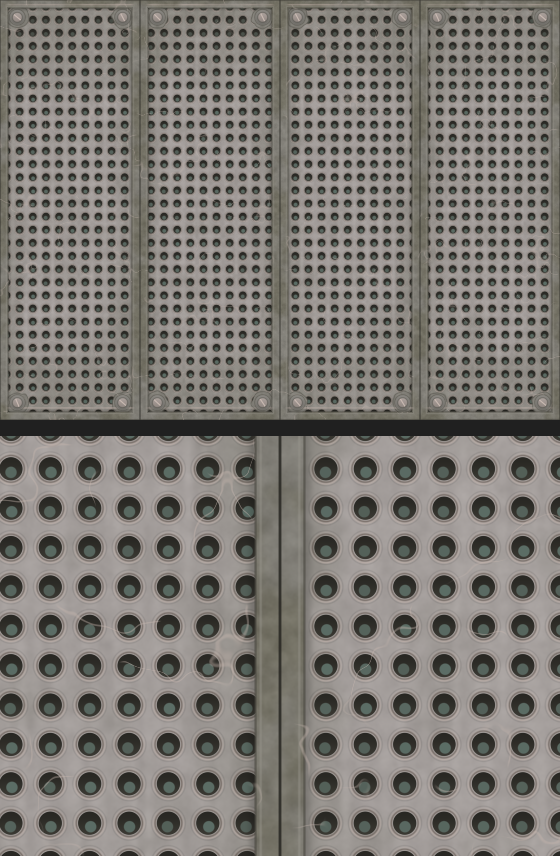
Top, the full canvas; bottom, a detail of the centre.
Write a Shadertoy shader that draws this texture.

```glsl
// Four tall perforated metal panels in worn olive frames, bolted at the corners.
// One hole lattice runs under all panels; distance functions cut the holes, frames
// and bolts, and value noise adds grime, streaks and hairline scratches.

#define ROWS 32.0          // lattice pitches over the canvas height
#define PANELS 4.0         // panels over a 4:3 canvas
#define FRAME 0.62         // frame width, in pitches
#define HOLE_RADIUS 0.295
#define BOLT_INSET 1.32
#define PLATE_RADIUS 0.82
#define METAL vec3(0.645, 0.622, 0.612)
#define DULL vec3(0.535, 0.525, 0.495)
#define OLIVE vec3(0.445, 0.435, 0.385)
#define DARK vec3(0.185, 0.180, 0.160)
#define PINK vec3(0.74, 0.68, 0.65)
#define TEAL vec3(0.36, 0.43, 0.40)

float hash(vec2 p) {
    vec3 q = fract(vec3(p.xyx) * 0.1031);
    q += dot(q, q.yzx + 33.33);
    return fract((q.x + q.y) * q.z);
}

float noise(vec2 p) {
    vec2 i = floor(p), f = fract(p);
    f = f * f * (3.0 - 2.0 * f);
    return mix(mix(hash(i), hash(i + vec2(1, 0)), f.x),
               mix(hash(i + vec2(0, 1)), hash(i + vec2(1, 1)), f.x), f.y);
}

float fbm(vec2 p) {
    float sum = 0.0, amp = 0.5;
    for (int i = 0; i < 4; i++) {
        sum += amp * noise(p);
        p = mat2(1.6, 1.2, -1.2, 1.6) * p + 7.3;
        amp *= 0.5;
    }
    return sum / 0.9375;
}

// Soft coverage of a region where d < 0, and of a line around d = 0.
float fill(float d, float aa) { return 1.0 - smoothstep(-aa, aa, d); }
float line(float d, float width, float aa) { return fill(abs(d) - width, aa); }

// Thin broken curves: contours of noise, kept only in patches.
float scratches(vec2 p, float aa) {
    float contour = abs(noise(p * 0.75) + 0.25 * noise(p * 2.3) - 0.62);
    return fill(contour - 0.012, aa * 0.4) * smoothstep(0.57, 0.72, noise(p * 0.9 + 41.0));
}

vec3 drawHole(vec3 color, vec2 p, float light, float aa) {
    vec2 cell = floor(p), c = fract(p) - 0.5;
    float r = length(c), rnd = hash(cell + 3.0);
    float below = smoothstep(0.3, -0.4, c.y);
    color = mix(color, color * 0.87, line(r - 0.43, 0.015, aa) * 0.7);
    color = mix(color, PINK, line(r - 0.385, 0.018, aa) * (0.25 + 0.4 * below));
    color = mix(color, vec3(0.40, 0.35, 0.32), line(r - 0.34, 0.018, aa) * 0.65);
    vec3 inside = DARK * mix(0.85, 1.25, below);
    vec2 shift = vec2(0.06 * (rnd - 0.5), -0.09);
    vec3 spot = mix(DARK * 1.3, TEAL, light * (0.7 + 0.3 * rnd));
    inside = mix(inside, spot, fill(length(c - shift) - 0.145, aa * 0.8));
    return mix(color, inside, fill(r - HOLE_RADIUS, aa * 0.65));
}

vec3 drawBolt(vec3 color, vec2 c, float angle, float aa) {
    float r = length(c);
    vec2 slot = vec2(cos(angle), sin(angle));
    color = mix(color, DARK * 1.5, line(r - 0.60, 0.03, aa) * 0.55);
    color = mix(color, vec3(0.49, 0.48, 0.46) + 0.09 * c.y, fill(r - 0.56, aa));
    color = mix(color, DARK * 1.5, line(r - 0.37, 0.03, aa) * 0.6);
    color = mix(color, vec3(0.62, 0.58, 0.56) + 0.15 * c.y, fill(r - 0.34, aa));
    float groove = max(abs(dot(c, slot)) - 0.045, r - 0.32);
    return mix(color, vec3(0.78, 0.72, 0.69), fill(groove, aa * 0.6));
}

void mainImage(out vec4 fragColor, in vec2 fragCoord) {
    vec2 p = fragCoord / iResolution.y * ROWS;
    float aa = ROWS / iResolution.y;
    float width = ROWS * 4.0 / (3.0 * PANELS);
    float panel = floor(p.x / width);
    vec2 size = vec2(width, ROWS);
    vec2 q = vec2(p.x - panel * width, p.y);
    vec2 edge = min(q, size - q);
    float inset = min(edge.x, edge.y);
    vec2 side = step(size * 0.5, q);
    float dirt = fbm(p * 0.55), grain = fbm(p * 3.0);

    // Sheet: clean in the middle, dull towards its ends and sides.
    float ends = smoothstep(9.0, 0.5, edge.y) * 0.75;
    float sides = smoothstep(2.6, 0.5, edge.x) * 0.55;
    float grime = clamp(ends + sides + (dirt - 0.5) * 0.9, 0.0, 1.0);
    vec3 color = mix(METAL, DULL, grime);
    color += (grain - 0.5) * 0.07 + (noise(p * vec2(5.0, 0.25)) - 0.5) * 0.035;
    color = drawHole(color, p, 1.0 - 0.6 * smoothstep(7.0, 1.0, ROWS - p.y), aa);

    // Corner plates with ragged edges cover the holes beneath the bolts.
    vec2 bolt = q - mix(vec2(BOLT_INSET), size - BOLT_INSET, side);
    float plate = length(bolt) - PLATE_RADIUS - 0.22 * (noise(p * 2.5) - 0.5);
    color = mix(color, DULL * 0.95 + (grain - 0.5) * 0.1, fill(plate, aa));
    color = mix(color, DARK * 1.6, line(plate, 0.03, aa) * 0.6);

    // Frame, its inner bevel and the bright lips at top and bottom.
    vec3 frame = mix(OLIVE, DULL * 0.94, smoothstep(0.35, 0.7, dirt)) + (grain - 0.5) * 0.12;
    color = mix(color, color * 0.72, smoothstep(0.3, 0.0, inset - FRAME) * 0.6);
    color = mix(color, frame, fill(inset - FRAME, aa));
    color = mix(color, DARK * 1.5, line(inset - FRAME, 0.03, aa) * 0.6);
    color = mix(color, DULL * 1.12, line(inset - FRAME + 0.13, 0.03, aa) * 0.45);
    float lip = edge.y - mix(0.92, 0.36, side.y);
    float lipSpan = smoothstep(0.3, 0.8, edge.x) * (0.4 + 0.6 * noise(p * 1.2));
    color = mix(color, PINK, line(lip, 0.045, aa) * lipSpan * 0.8);

    // Seams between panels, then scratches and bolts over everything.
    color = mix(color, DARK * 0.8, line(edge.x, 0.035, aa) * 0.85);
    color = mix(color, DARK * 1.3, line(edge.y, 0.06, aa) * 0.7);
    color = mix(color, PINK * 1.05, scratches(p, aa) * 0.4);
    float angle = 0.65 + 0.5 * (hash(side + panel * 5.0) - 0.5);
    color = drawBolt(color, bolt, angle, aa);
    fragColor = vec4(clamp(color, 0.0, 1.0), 1.0);
}
```
